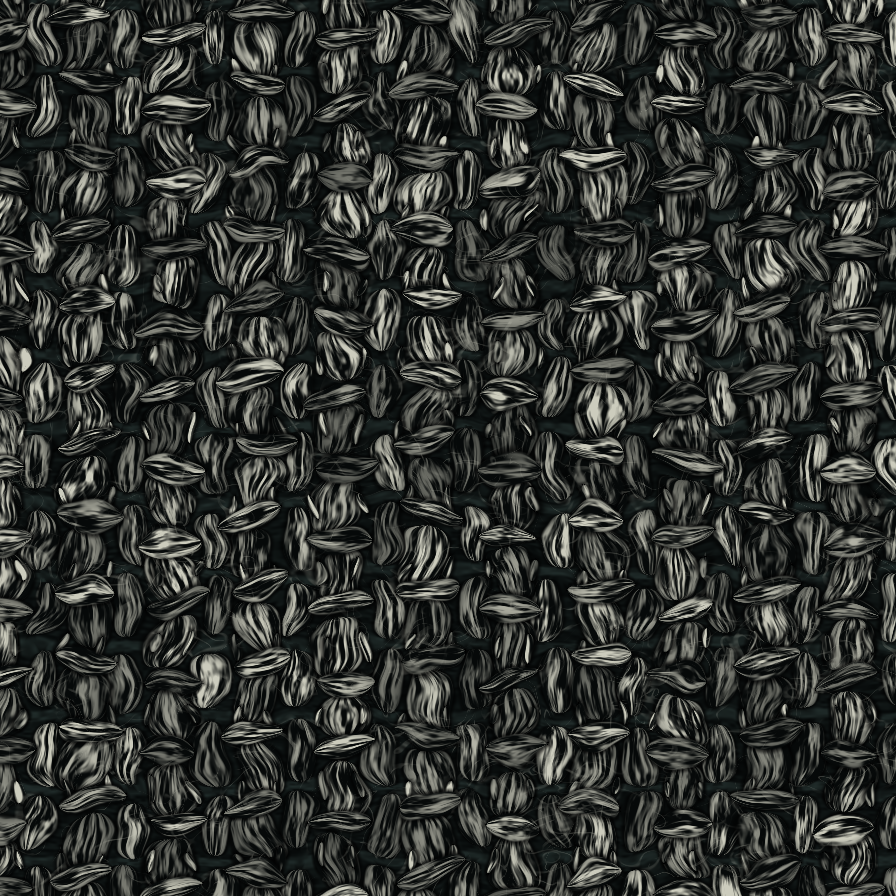
Reproduce this texture procedurally as a three.js fragment shader.

```glsl
#define REPEATS vec2(10.5, 12.5)
#define CELL_SCALE vec2(1.19, 1.0)
#define INK vec3(0.022, 0.034, 0.034)
#define CREAM vec3(0.80, 0.80, 0.74)
#define CORE vec3(0.10, 0.135, 0.13)
#define JITTER 0.12
#define WARP 0.18
#define SOFT 0.018
#define SHADOW 0.075
#define FIBRE_LOW 0.31
#define FIBRE_HIGH 0.79
#define FUZZ 0.26

varying vec2 vUv;

float hash(vec2 p) {
  vec3 h = fract(p.xyx * 0.1031);
  h += dot(h, h.yzx + 33.33);
  return fract((h.x + h.y) * h.z);
}

vec4 hash4(vec2 p) {
  vec4 h = fract(p.xyxy * vec4(0.1031, 0.1030, 0.0973, 0.1099));
  h += dot(h, h.wzxy + 33.33);
  return fract((h.xxyz + h.yzzw) * h.zywx);
}

float noise(vec2 p) {
  vec2 i = floor(p), f = fract(p);
  f = f * f * (3.0 - 2.0 * f);
  return mix(mix(hash(i), hash(i + vec2(1.0, 0.0)), f.x),
             mix(hash(i + vec2(0.0, 1.0)), hash(i + vec2(1.0, 1.0)), f.x), f.y);
}

// Offset from the nearest jittered part, with its random values
vec2 place(vec2 p, vec2 anchor, float key, out vec4 rnd) {
  vec2 cell = floor(p - anchor + 0.5);
  rnd = hash4(cell + key);
  return (p - anchor - cell - (rnd.xy - 0.5) * JITTER) * CELL_SCALE;
}

// Spindle of fibres: q.x runs along the yarn, q.y across it
vec3 yarn(vec3 col, vec2 q, vec2 size, float taper, float strands, float gloss, vec4 rnd) {
  float along = q.x / size.x;
  float width = size.y * pow(max(1.0 - along * along, 0.0004), taper);
  float edge = max(abs(q.y) - width, abs(q.x) - size.x);
  if (edge > SHADOW) return col;
  col *= mix(0.35, 1.0, smoothstep(0.0, SHADOW, edge));
  if (edge > SOFT) return col;

  float across = q.y / width;
  vec2 offset = rnd.zw * 91.7;
  vec2 f = vec2(across * strands + along * (rnd.z - 0.5) * 1.6, q.x * 4.0);
  float v = 0.66 * noise(f + offset) + 0.34 * noise(f * vec2(2.1, 2.6) + offset.yx);
  v = smoothstep(FIBRE_LOW, FIBRE_HIGH, v) * gloss * mix(0.5, 1.2, rnd.w);
  v *= (1.0 - 0.45 * across * across) * (1.0 - 0.3 * along * along);
  return mix(col, mix(INK, CREAM, min(v, 1.0)), 1.0 - smoothstep(-SOFT, SOFT, edge));
}

// Thin curled hairs along the contours of stretched noise
float hairs(vec2 p, float seed) {
  float line = 1.0 - smoothstep(0.015, 0.075, abs(noise(p + seed) - 0.5));
  return line * smoothstep(0.48, 0.75, noise(p * 0.5 + seed * 1.7));
}

void main() {
  vec2 p = vec2(vUv.x, 1.0 - vUv.y) * REPEATS;
  vec2 bend = vec2(noise(p * 2.6 + 7.0), noise(p * 2.6 + 83.0)) - 0.5;
  vec2 w = p + bend * WARP;
  float floatY = mod(floor(w.x + 0.5), 2.0) > 0.5 ? 0.2 : 0.5;
  vec4 rnd;
  vec2 q;

  // Dark ground and flat weft between columns
  float grain = noise(w * vec2(11.0, 24.0));
  vec3 col = mix(INK, CORE, 0.6 * grain);
  q = abs(place(w, vec2(0.5, 0.0), 60.0, rnd));
  float core = max(q.x - 0.36, q.y - 0.065);
  col = mix(col, CORE * (0.65 + 0.6 * grain), 1.0 - smoothstep(-0.02, 0.03, core));

  // Narrow warp bundle between columns
  q = place(w, vec2(0.5), 97.0, rnd).yx;
  q.y += (rnd.z - 0.5) * q.x * (0.35 + 0.9 * q.x);
  col = yarn(col, q, vec2(0.41, 0.22), 0.3, 5.5, 1.0, rnd);

  // Wide warp bundle between floats
  q = place(w, vec2(0.0, floatY + 0.5), 134.0, rnd).yx;
  q.y += (rnd.z - 0.5) * q.x * (0.5 + 0.6 * q.x);
  col = yarn(col, q, vec2(0.36, 0.33), 0.28, 8.0, 1.0, rnd);

  // Short bright knots at both ends of the flat weft
  for (int i = 0; i < 2; i++) {
    float side = float(i);
    q = place(w, vec2(0.23 + 0.54 * side, 0.0), 171.0 + 37.0 * side, rnd).yx;
    q.y += (rnd.z - 0.5) * 0.5 * q.x;
    col = yarn(col, q, vec2(0.15, 0.055), 0.4, 1.3, 1.25, rnd);
  }

  // Horizontal float on top
  q = place(w, vec2(0.0, floatY), 245.0, rnd);
  q.y += q.x * (0.1 + (rnd.z - 0.5) * 0.5 + (rnd.x - 0.5) * 0.5 * q.x);
  col = yarn(col, q, vec2(0.43, 0.15 + 0.06 * rnd.y), 0.6, 5.0, 1.08, rnd);

  // Loose fuzz
  vec2 diag = vec2(p.x + p.y, p.y - p.x);
  float fuzz = max(hairs((diag + bend) * vec2(2.5, 7.0), 31.0),
                   hairs((diag - bend) * vec2(7.0, 2.5), 67.0));
  col = mix(col, CREAM, fuzz * FUZZ * grain);

  gl_FragColor = vec4(col, 1.0);
}
```
